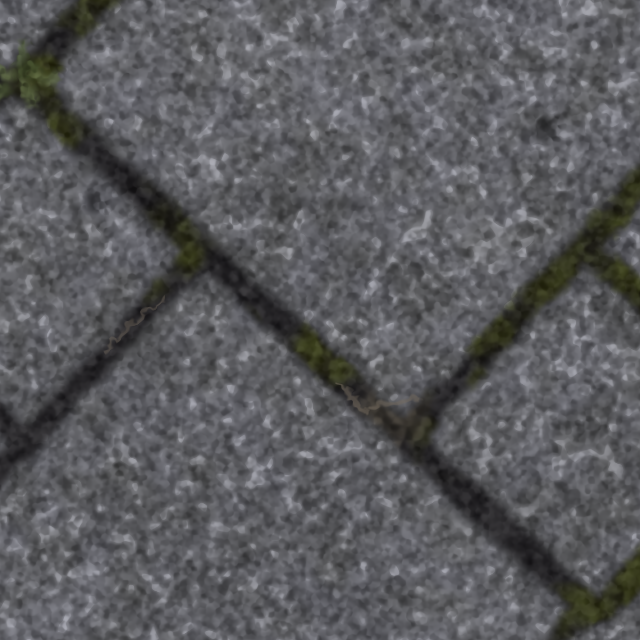
Give the GLSL for this texture, as a WebGL 1 fragment shader.

```glsl
precision highp float;

uniform vec2 u_resolution;

float hash(vec2 p) {
  p = fract(p * vec2(0.1031, 0.1137) + 0.137);
  p += dot(p, p.yx + 33.33);
  return fract((p.x + p.y) * p.x * 7.31);
}

// Cellular noise whose neighbouring cells blend softly.
float grain(vec2 p) {
  vec2 cell = floor(p);
  float sum = 0.0, total = 0.0;
  for (int y = -1; y <= 1; y++) {
    for (int x = -1; x <= 1; x++) {
      vec2 id = cell + vec2(float(x), float(y));
      vec2 away = id + vec2(hash(id + 17.3), hash(id + 71.9)) - p;
      float weight = exp(-4.0 * dot(away, away));
      sum += weight * hash(id);
      total += weight;
    }
  }
  return sum / total;
}

float roundBox(vec2 p, float halfSize, float radius) {
  vec2 d = abs(p) - halfSize + radius;
  return length(max(d, 0.0)) + min(max(d.x, d.y), 0.0) - radius;
}

float segment(vec2 p, vec2 a, vec2 b) {
  vec2 ab = b - a;
  return length(p - a - ab * clamp(dot(p - a, ab) / dot(ab, ab), 0.0, 1.0));
}

float straw(vec2 p, vec2 a, vec2 b) {
  return 1.0 - smoothstep(0.001, 0.006, segment(p, a, b));
}

float spot(vec2 p, vec2 centre, float radius) {
  return 1.0 - smoothstep(radius * 0.4, radius, length(p - centre));
}

void main() {
  vec2 p = gl_FragCoord.xy / min(u_resolution.x, u_resolution.y);
  float fine = grain(p * 140.0) - 0.5;
  float medium = grain(p * 80.0 + 40.0) - 0.5;
  float coarse = grain(p * 24.0 + 90.0) - 0.5;
  float broad = grain(p * 6.0 + 130.0) - 0.5;
  vec2 jitter = p + 0.016 * vec2(fine, medium);

  // Paving axes: q.x follows the long joint, q.y crosses it.
  vec2 along = vec2(0.733, -0.680);
  vec2 fromCorner = p - vec2(0.035, 0.872);
  vec2 q = vec2(dot(fromCorner, along), dot(fromCorner, vec2(-along.y, along.x)));
  q.x += 0.022 * (1.0 - smoothstep(-0.02, 0.02, q.y));

  // Large squares of two units and small squares of one, in a pinwheel.
  float unit = 0.409;
  vec2 cell = floor(q / unit);
  float kind = mod(cell.x - 2.0 * cell.y + 0.5, 5.0);
  float size = 2.0;
  vec2 corner = cell;
  if (kind > 4.0) corner -= vec2(1.0);
  else if (kind > 3.0) corner.y -= 1.0;
  else if (kind > 2.0) size = 1.0;
  else if (kind > 1.0) corner.x -= 1.0;
  vec2 local = q - (corner + 0.5 * size) * unit;
  float edge = -roundBox(local, 0.5 * size * unit, 0.03);

  // Uneven joint width
  float gap = 0.022 + 0.003 * sin(q.x * 19.0 + 1.0) + 0.002 * sin(q.y * 31.0 + q.x * 47.0);
  gap += 0.016 * coarse + 0.008 * medium - 0.007 * smoothstep(0.02, 0.1, -q.y);

  // Stone
  float shade = 0.385 + 0.155 * fine + 0.19 * medium + 0.06 * coarse + 0.05 * broad;
  shade += 0.016 * (hash(corner + 5.0) - 0.5);
  shade += 0.11 * smoothstep(0.2, 0.36, medium) * (0.6 + fine);
  shade *= mix(0.74, 1.0, smoothstep(gap - 0.005, gap + 0.022, edge));
  vec3 stone = shade * vec3(0.985, 0.99, 1.035);
  stone.b += 0.02 * coarse;
  float stain = spot(jitter, vec2(0.852, 0.796), 0.024) + 0.8 * spot(jitter, vec2(0.147, 0.680), 0.02);
  stain += 0.4 * spot(jitter, vec2(0.632, 0.572), 0.036) + 0.35 * spot(jitter, vec2(0.6, 0.528), 0.02);
  stone *= 1.0 - 0.42 * stain;
  stone += 0.05 * spot(jitter, vec2(0.042, 0.668), 0.032);

  // Soil and moss in the joints
  float moss = cos((q.x - 0.36) * 21.6) + 9.0 * q.y + 2.5 * coarse;
  moss -= 2.0 * exp(-pow((q.x - 1.0) / 0.12, 2.0));
  moss = smoothstep(-0.5, 1.2, moss);
  vec3 soil = vec3(0.15, 0.145, 0.155) + 0.13 * medium;
  vec3 green = vec3(0.18, 0.185, 0.115) + vec3(0.15, 0.17, 0.10) * medium + vec3(0.05, 0.06, -0.04) * coarse;
  vec3 joint = mix(soil, green, moss) + 0.08 * fine;
  vec3 earth = vec3(0.25, 0.23, 0.195) * (1.0 + 0.9 * medium);
  joint = mix(joint, earth, 0.65 * spot(jitter, vec2(0.615, 0.36), 0.075));
  vec3 color = mix(joint, stone, smoothstep(gap - 0.011, gap + 0.009, edge));

  // Dry straws
  float dry = straw(jitter, vec2(0.525, 0.405), vec2(0.575, 0.355));
  dry += straw(jitter, vec2(0.575, 0.366), vec2(0.655, 0.374));
  dry += 0.8 * straw(jitter, vec2(0.165, 0.455), vec2(0.255, 0.535));
  color = mix(color, vec3(0.46, 0.42, 0.37), 0.5 * min(dry, 1.0));

  // Small weed at the corner
  for (int i = 0; i < 6; i++) {
    float k = float(i);
    float angle = k * 2.4 + 0.5;
    vec2 dir = vec2(cos(angle), sin(angle));
    vec2 tip = vec2(0.028, 0.88) + dir * (0.03 + 0.005 * k);
    float leaf = segment(jitter, tip - 0.02 * dir, tip);
    vec3 leafColor = mix(vec3(0.20, 0.25, 0.13), vec3(0.40, 0.45, 0.29), hash(vec2(k, 3.0)));
    color = mix(color, leafColor * (1.0 + 0.5 * fine), 0.7 * (1.0 - smoothstep(0.003, 0.017, leaf)));
  }

  gl_FragColor = vec4(color, 1.0);
}
```
